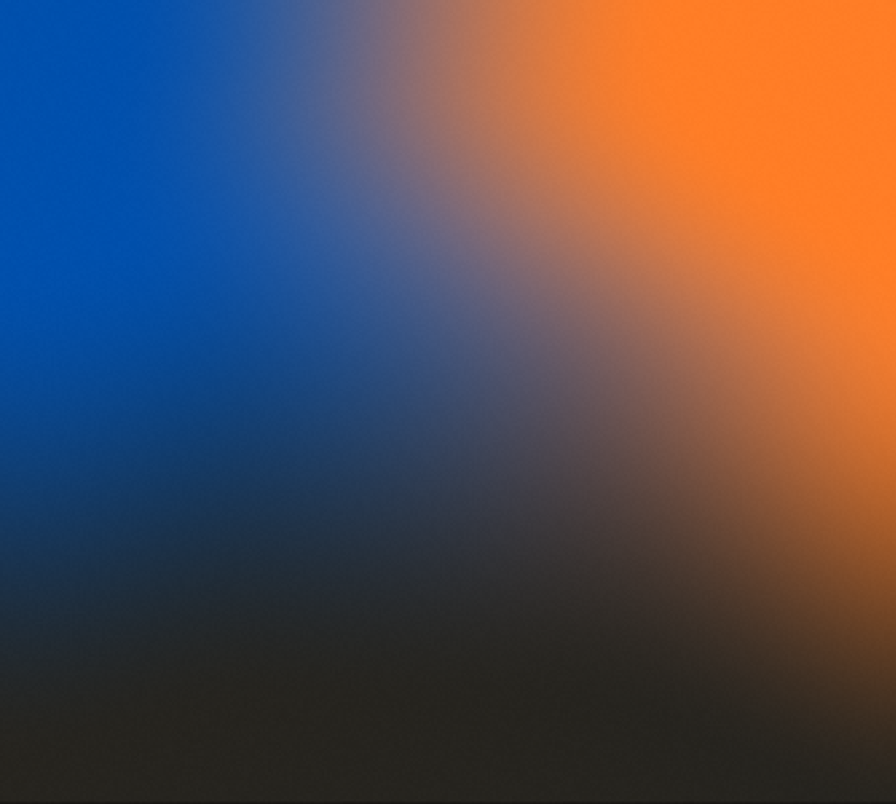
Reproduce this background procedurally as a Shadertoy shader.

```glsl
// A soft three-colour blur: blue on the left, orange on the right, charcoal below.
// Two curved borders, each a wide smooth ramp, blend blue into orange
// and then sink both into the dark floor. A faint grain breaks up the bands.

const vec3 BLUE     = vec3(0.00, 0.312, 0.675);
const vec3 ORANGE   = vec3(1.00, 0.490, 0.150);
const vec3 CHARCOAL = vec3(0.148, 0.140, 0.120);
const vec3 HAZE     = vec3(0.00, 0.015, 0.050); // mauve lift between blue and orange

const float WARM_EDGE_TOP  = 0.44;  // x of the blue-orange border at the top
const float WARM_EDGE_BEND = 0.21;  // how far it swings right lower down
const float WARM_SOFT_TOP  = 0.32;  // half width of the ramp at the top
const float WARM_SOFT_LOW  = 0.47;  // half width of the ramp lower down

const float FLOOR_LEFT  = 0.37;     // height of the dark border at the left
const float FLOOR_SWELL = 0.065;    // rise towards the middle
const float FLOOR_DROP  = 0.15;     // fall towards the right
const float FLOOR_SOFT  = 0.32;     // half width of the dark ramp

const float RIM_HEIGHT = 0.005;     // thin shade along the bottom
const float RIM_LIGHT  = 0.65;

const float GRAIN_CELLS  = 300.0;   // grain cells along the canvas height
const float GRAIN_AMOUNT = 0.010;

float hash(vec2 p) {
    return fract(sin(dot(p, vec2(12.9898, 78.233))) * 43758.5);
}

// Smooth ramp from 0 to 1, centred on the edge.
float ramp(float position, float edge, float softness) {
    return smoothstep(edge - softness, edge + softness, position);
}

float warmEdge(float y) {
    return WARM_EDGE_TOP + WARM_EDGE_BEND * (1.0 - smoothstep(0.50, 0.90, y));
}

float floorEdge(float x) {
    return FLOOR_LEFT
         + FLOOR_SWELL * smoothstep(0.0, 0.3, x)
         - FLOOR_DROP * smoothstep(0.62, 1.05, x);
}

void mainImage(out vec4 fragColor, in vec2 fragCoord) {
    vec2 uv = fragCoord / iResolution.xy;

    // Blue to orange, with a wider blend lower down
    float warmSoft = mix(WARM_SOFT_LOW, WARM_SOFT_TOP, smoothstep(0.55, 0.95, uv.y));
    float warmth = ramp(uv.x, warmEdge(uv.y), warmSoft);
    vec3 color = mix(BLUE, ORANGE, warmth);
    color += HAZE * 4.0 * warmth * (1.0 - warmth);

    // Dark floor
    float light = ramp(uv.y, floorEdge(uv.x), FLOOR_SOFT);
    color = mix(CHARCOAL, color, light);

    // Bottom rim
    color *= mix(RIM_LIGHT, 1.0, smoothstep(0.0, RIM_HEIGHT, uv.y));

    // Grain
    vec2 cell = floor(fragCoord / iResolution.y * GRAIN_CELLS);
    color += GRAIN_AMOUNT * (hash(cell) - 0.5);

    fragColor = vec4(color, 1.0);
}
```
